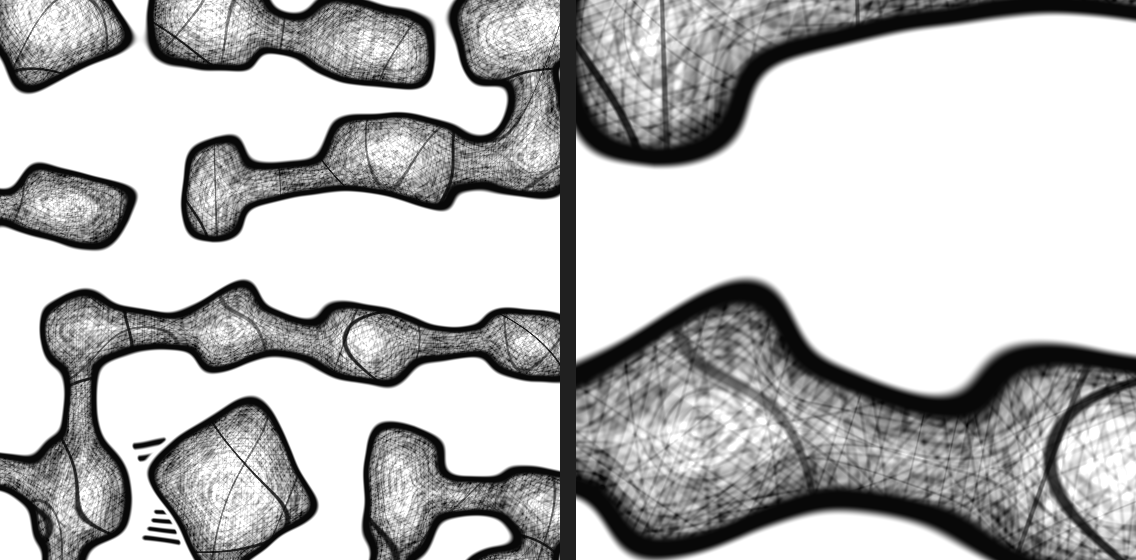
Left, the full canvas; right, a detail of the centre.
Give the GLSL for this pattern, as a WebGL 1 fragment shader.

```glsl
precision highp float;
uniform vec2 u_resolution;

#define CELL 0.27        // spacing of the bodies
#define JITTER 0.34      // scatter of the bodies, in cells
#define LINK_CHANCE 0.48 // share of neighbours joined by a neck
#define BLEND 0.014      // softness of the joints
#define CORNER 0.020     // roundness of the bodies
#define OUTLINE 0.011    // contour width
#define SOFT 0.0028      // edge blur
#define HAIR_FREQ 125.0  // fineness of the hatching
#define HAIR_GAIN 0.95   // contrast of the hatching
#define RIM_TONE 0.34
#define CORE_TONE 0.93
#define INK 0.03

vec2 hash2(vec2 p) {
  vec2 q = vec2(dot(p, vec2(127.1, 311.7)), dot(p, vec2(269.5, 183.3)));
  return fract(sin(q) * 43758.545);
}

float corner(vec2 cell, vec2 offset, vec2 f) {
  float angle = 6.2832 * hash2(cell + offset).x;
  return dot(vec2(cos(angle), sin(angle)), f - offset);
}

float gradientNoise(vec2 p) {
  vec2 i = floor(p), f = fract(p);
  vec2 u = f * f * f * (f * (f * 6.0 - 15.0) + 10.0);
  float low = mix(corner(i, vec2(0, 0), f), corner(i, vec2(1, 0), f), u.x);
  float high = mix(corner(i, vec2(0, 1), f), corner(i, vec2(1, 1), f), u.x);
  return mix(low, high, u.y);
}

vec2 noise2(vec2 p) {
  return vec2(gradientNoise(p), gradientNoise(p + vec2(37.3, 71.9)));
}

vec2 rotate(vec2 p, float angle) {
  float c = cos(angle), s = sin(angle);
  return vec2(c * p.x - s * p.y, s * p.x + c * p.y);
}

vec2 nodeCenter(vec2 id) {
  return (id + 0.5 + JITTER * (hash2(id + 3.7) - 0.5)) * CELL;
}

float softBox(vec2 p, vec2 size) {
  vec2 e = exp((abs(p) - size) / CORNER);
  return CORNER * log(e.x + e.y);
}

float taper(vec2 p, vec2 a, vec2 b, float ra, float rb) {
  vec2 ab = b - a;
  float h = clamp(dot(p - a, ab) / dot(ab, ab), 0.0, 1.0);
  return length(p - a - ab * h) - mix(ra, rb, h);
}

// Two mirrored stacks of short strokes, longer towards the outside
float strokeStacks(vec2 p) {
  float y = abs(p.y) - 0.035;
  float row = clamp(floor(y / 0.02 + 0.5), 0.0, 3.0);
  vec2 q = vec2(p.x, y - row * 0.02);
  q.x -= clamp(q.x, -0.010 - 0.006 * row, 0.010 + 0.006 * row);
  return length(q) - 0.0045;
}

// x: signed distance to the joined bodies, y: distance to the strokes
vec2 layout(vec2 p) {
  vec2 home = floor(p / CELL);
  float sum = 0.0, strokes = 1.0;
  for (int j = -1; j <= 1; j++) {
    for (int i = -1; i <= 1; i++) {
      vec2 id = home + vec2(float(i), float(j));
      vec2 a = nodeCenter(id), shape = hash2(id + 11.3);
      vec2 size = mix(vec2(0.062), vec2(0.128), shape);
      float tilt = hash2(id + 23.1).x - 0.5;
      sum += exp(-softBox(rotate(p - a, tilt), size) / BLEND);
      for (int k = 0; k < 2; k++) {
        vec2 dir = k == 0 ? vec2(1, 0) : vec2(0, 1);
        vec2 b = nodeCenter(id + dir), pick = hash2(id + dir * 5.3 + 41.0);
        if (pick.x < LINK_CHANCE) {
          float neck = mix(0.018, 0.036, pick.y);
          sum += exp(-taper(p, a, b, 0.045, neck) / BLEND);
        } else if (k == 0 && pick.y > 0.72) {
          strokes = min(strokes, strokeStacks(p - 0.5 * (a + b)));
        }
      }
    }
  }
  return vec2(-BLEND * log(sum + 1e-6), strokes);
}

// Mean of fine curved threads: straight bundles and threads along the rim
float hatching(vec2 p, float depth) {
  float total = 0.0;
  for (int i = 0; i < 7; i++) {
    float k = float(i);
    vec2 q = p + 0.05 * noise2(p * 4.0 + k * 9.1);
    vec2 along = rotate(q, k * 0.9 + 0.4) * vec2(HAIR_FREQ, 6.0);
    if (i > 4) along = vec2((depth + 0.3 * q.x * (k - 5.5)) * HAIR_FREQ, dot(q, vec2(7.0, 5.0)));
    total += 1.0 - smoothstep(0.0, 0.24, abs(gradientNoise(along + k * 17.0)));
  }
  return total / 7.0;
}

float crease(vec2 p, float width) {
  return 1.0 - smoothstep(0.3 * width, width, abs(gradientNoise(p)));
}

void main() {
  vec2 p = gl_FragCoord.xy / u_resolution.y;
  vec2 bent = p + 0.035 * noise2(p * 5.0 + 2.0) + 0.005 * noise2(p * 15.0);
  vec2 field = layout(bent);
  float depth = -field.x;

  // Shaded interior with threads and a few bold creases
  float tone = mix(RIM_TONE, CORE_TONE, smoothstep(-0.01, 0.075, depth));
  tone += HAIR_GAIN * (0.36 - hatching(p, depth));
  tone *= 1.0 - 0.8 * crease(rotate(p, 0.5) * vec2(2.6, 4.2) + 5.0, 0.012);
  tone *= 1.0 - 0.5 * crease(rotate(p, 1.9) * vec2(3.0, 5.5) + 19.0, 0.013);
  tone = clamp(tone, INK, 1.0);

  // Contour, paper and loose strokes in the gaps
  tone = mix(INK, tone, smoothstep(OUTLINE - 0.003, OUTLINE + 0.004, depth));
  float shade = mix(1.0, tone, smoothstep(-SOFT, SOFT, depth));
  float mark = 1.0 - smoothstep(-SOFT, SOFT, field.y);
  shade = mix(shade, INK, mark * smoothstep(0.006, 0.011, field.x));
  gl_FragColor = vec4(vec3(shade), 1.0);
}
```
